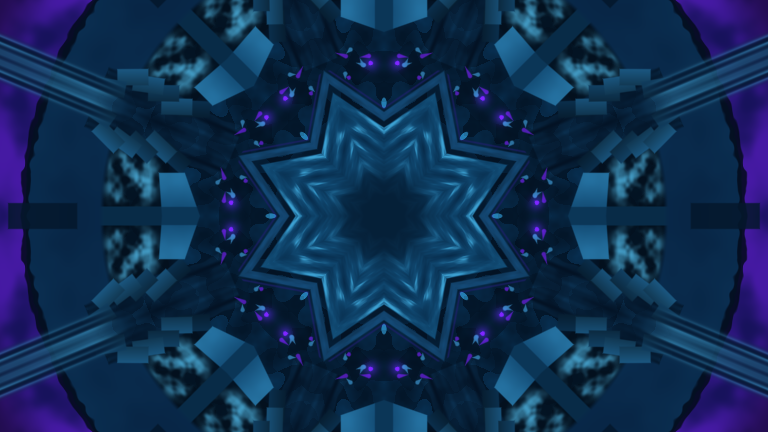
Write a WebGL 1 fragment shader that draws this background.

```glsl
precision highp float;
// Eightfold blue crystal kaleidoscope: central star, glass blocks, dark arms and a violet rim.
uniform vec2 u_resolution;

float hash(vec2 p) {
  vec3 h = fract(vec3(p.xyx) * 0.1031);
  h += dot(h, h.yzx + 33.33);
  return fract((h.x + h.y) * h.z);
}

float noise(vec2 p) {
  vec2 i = floor(p), f = fract(p);
  f = f * f * (3.0 - 2.0 * f);
  return mix(mix(hash(i), hash(i + vec2(1, 0)), f.x),
             mix(hash(i + vec2(0, 1)), hash(i + vec2(1, 1)), f.x), f.y);
}

float fbm(vec2 p) {
  return 0.55 * noise(p) + 0.3 * noise(p * 2.1 + 7.0) + 0.15 * noise(p * 4.3 + 19.0);
}

// Antialiased coverage of the region where d is negative.
float fill(float d) {
  float edge = 1.0 / u_resolution.y;
  return 1.0 - smoothstep(-edge, edge, d);
}

float box(vec2 p, vec2 halfSize) {
  vec2 d = abs(p) - halfSize;
  return max(d.x, d.y);
}

float segment(vec2 p, vec2 a, vec2 b) {
  vec2 k = b - a;
  float t = clamp(dot(p - a, k) / dot(k, k), 0.0, 1.0);
  return length(p - a - k * t) - 0.005 * (1.0 - t);
}

mat2 turn(float a) {
  return mat2(cos(a), sin(a), -sin(a), cos(a));
}

void main() {
  vec2 p = (gl_FragCoord.xy - 0.5 * u_resolution) / u_resolution.y;
  float r = length(p);

  // Fold into one mirrored wedge: q.y = 0 crosses a block, arm.y = 0 follows an arm.
  float a = abs(mod(atan(p.y, p.x + 1e-6) + 0.3927, 0.7854) - 0.3927);
  vec2 q = r * vec2(cos(a), sin(a));
  vec2 arm = vec2(dot(q, vec2(0.924, 0.383)), dot(q, vec2(0.383, -0.924)));

  // Dark faceted glass
  vec2 facet = turn(0.6) * q * 24.0;
  float tone = 0.6 * hash(floor(facet + noise(q * 30.0))) + 0.7 * fbm(q * 22.0);
  vec3 col = mix(vec3(0.008, 0.06, 0.12), vec3(0.03, 0.18, 0.31), tone * tone * 0.75);

  // Black pocket with pale clouds behind each block
  float pocket = fill(abs(r - 0.585) - 0.075);
  col = mix(col, vec3(0.01, 0.06, 0.11), pocket * 0.8);
  float cloud = smoothstep(0.36, 0.75, fbm(q * vec2(26.0, 20.0) + 3.0));
  cloud *= 1.0 - smoothstep(0.5, 1.1, length((q - vec2(0.585, 0.085)) / vec2(0.075, 0.085)));
  col = mix(col, vec3(0.28, 0.65, 0.82), cloud * pocket);
  col = mix(col, vec3(0.03, 0.17, 0.28), pocket * fill(q.y - 0.022));

  // Outer ring, its ragged rim, and violet light beyond
  float ring = smoothstep(0.645, 0.66, r);
  vec3 ringColor = mix(vec3(0.025, 0.13, 0.25), vec3(0.045, 0.2, 0.34), fbm(q * 7.0));
  col = mix(col, ringColor, ring);
  float rim = r - 0.832 - 0.012 * (noise(q * 50.0) - 0.5);
  vec3 violet = mix(vec3(0.09, 0.07, 0.36), vec3(0.27, 0.1, 0.64), smoothstep(0.25, 0.65, fbm(q * 8.0)));
  violet *= 1.0 - 0.5 * smoothstep(0.9, 1.02, r);
  col = mix(col, violet, fill(-rim));
  col = mix(col, vec3(0.01, 0.04, 0.1), 0.85 * fill(abs(rim) - 0.008));
  col = mix(col, vec3(0.015, 0.09, 0.17), 0.85 * fill(box(q - vec2(0.79, 0.0), vec2(0.08, 0.03))));

  // Arms with lengthwise streaks
  float streak = noise(vec2(arm.x * 9.0, arm.y * 110.0));
  float armMask = fill(max(abs(arm.x - 0.55) - 0.17, arm.y - 0.085 + 0.03 * noise(arm * 35.0)));
  col = mix(col, mix(vec3(0.01, 0.07, 0.14), vec3(0.05, 0.22, 0.36), streak * tone), armMask);

  // Tilted crystals along the arm flanks
  for (int i = 0; i < 6; i++) {
    float k = float(i);
    vec2 c = vec2(0.5 + 0.04 * k, 0.075 - 0.05 * hash(vec2(k, 5.0)));
    vec2 d = turn(0.5 * hash(vec2(k, 2.0)) - 0.1) * (arm - c);
    vec3 crystal = mix(vec3(0.03, 0.16, 0.27), vec3(0.11, 0.36, 0.53), hash(vec2(k, 8.0)));
    col = mix(col, crystal * (0.8 + 9.0 * d.y), fill(box(d, vec2(0.036, 0.019))));
  }

  // Beams shooting through the ring
  float beamZone = smoothstep(0.64, 0.74, arm.x) * (1.0 - smoothstep(0.035, 0.06, arm.y));
  vec3 beam = mix(vec3(0.02, 0.1, 0.2), vec3(0.2, 0.52, 0.7), pow(noise(vec2(arm.x * 3.0, arm.y * 130.0)), 2.5));
  col = mix(col, beam, beamZone * 0.9);

  // Angular glass block
  float inner = 0.426 + 0.35 * q.y;
  float block = max(max(inner - q.x, q.x - 0.514 - 0.07 * q.y), q.y - 0.1);
  vec3 glass = mix(vec3(0.07, 0.29, 0.45), vec3(0.14, 0.43, 0.61), smoothstep(0.0, 0.1, q.y));
  glass *= 0.9 + 0.2 * fbm(q * 15.0);
  glass = mix(glass, vec3(0.045, 0.21, 0.34), fill(q.y - 0.021));
  col = mix(col, glass, fill(block));

  // Star: signed distance to one edge, giving nested chevrons
  float star = dot(q - vec2(0.235, 0.0), vec2(0.825, -0.564));
  float along = dot(q, vec2(0.564, 0.825));
  float ripple = fbm(vec2(star * 65.0, along * 14.0));
  vec3 water = mix(vec3(0.025, 0.16, 0.28), vec3(0.09, 0.38, 0.57), ripple);
  float glint = smoothstep(0.52, 0.85, ripple) * exp(-pow((r - 0.2) / 0.07, 2.0));
  water += vec3(0.22, 0.42, 0.45) * glint;
  water = mix(vec3(0.02, 0.125, 0.22), water, smoothstep(0.06, 0.17, r + 0.03 * ripple));
  col = mix(col, water, fill(star + 0.025));
  col = mix(col, vec3(0.07, 0.26, 0.42) * (0.6 + 0.7 * ripple), fill(abs(star + 0.004) - 0.009));
  col = mix(col, vec3(0.13, 0.12, 0.45), 0.6 * fill(abs(star - 0.012) - 0.002) * fill(r - 0.36));
  col += vec3(0.12, 0.35, 0.45) * fill(length((q - vec2(0.262, 0.0)) * vec2(1.0, 2.0)) - 0.012);

  // Violet and cyan splinters around the star
  for (int i = 0; i < 9; i++) {
    float k = float(i);
    vec2 s = vec2(0.32 + 0.09 * hash(vec2(k, 11.0)), 0.012 + 0.085 * hash(vec2(k, 23.0)));
    vec2 tip = s + 0.035 * (vec2(hash(vec2(k, 31.0)), hash(vec2(k, 47.0))) - vec2(0.5, 0.2));
    vec3 tint = mix(vec3(0.36, 0.12, 0.78), vec3(0.2, 0.5, 0.7), step(0.5, fract(k * 0.5 + 0.1)));
    col = mix(col, tint, 0.85 * fill(segment(q, s, tip)));
  }
  col += vec3(0.16, 0.03, 0.35) * exp(-pow(length(q - vec2(0.353, 0.03)) / 0.016, 2.0));

  gl_FragColor = vec4(col, 1.0);
}
```
